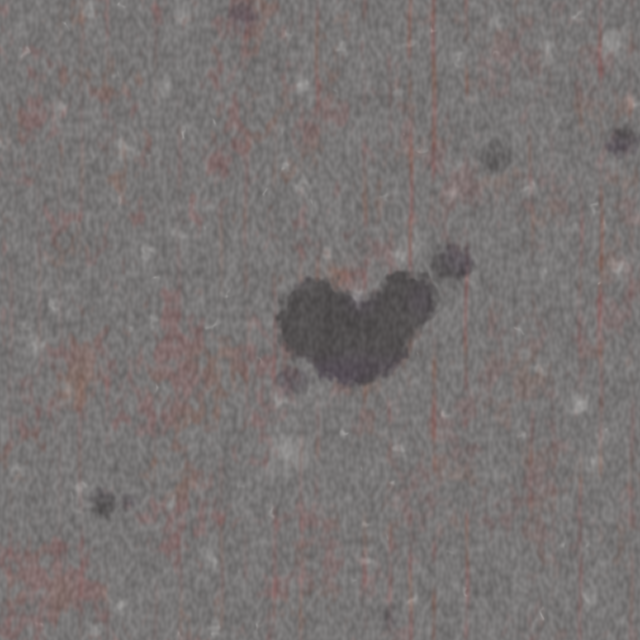
This texture is drawn by a Shadertoy shader. Its source:

```glsl
vec2 hash2(vec2 cell) {
    vec3 q = fract(cell.xyx * vec3(0.1031, 0.1030, 0.0973));
    q += dot(q, q.yzx + 33.33);
    return fract((q.xx + q.yz) * q.zy);
}

vec2 gradientAt(vec2 cell) {
    float angle = 6.2832 * hash2(cell + 57.0).x;
    return vec2(cos(angle), sin(angle));
}

float gradientNoise(vec2 p) {
    vec2 i = floor(p), f = fract(p);
    vec2 u = f * f * f * (f * (f * 6.0 - 15.0) + 10.0);
    vec2 e = vec2(0.0, 1.0);
    float low = mix(dot(gradientAt(i), f), dot(gradientAt(i + e.yx), f - e.yx), u.x);
    float high = mix(dot(gradientAt(i + e.xy), f - e.xy), dot(gradientAt(i + 1.0), f - 1.0), u.x);
    return mix(low, high, u.y);
}

float softSpot(vec2 offset, float radius) {
    return exp(-dot(offset, offset) / (radius * radius));
}

// Thin vertical rust lines, broken along their length
float rustStreaks(vec2 p) {
    float x = p.x * 27.0 + 0.15 * gradientNoise(p * vec2(12.0, 7.0));
    float column = floor(x);
    vec2 h = hash2(vec2(column, 3.0));
    float d = fract(x) - mix(0.3, 0.7, h.x);
    float run = gradientNoise(vec2(column * 7.37, p.y * 5.0))
              + 0.5 * gradientNoise(vec2(column * 3.71, p.y * 24.0));
    float strength = mix(0.4, 1.0, smoothstep(0.3, 0.7, p.x)) * smoothstep(0.1, 0.6, h.y);
    return exp(-d * d * 75.0) * smoothstep(-0.2, 0.3, run) * strength;
}

float rustBlotches(vec2 p) {
    float n = gradientNoise(p * vec2(9.0, 6.0) + 4.0)
            + 0.7 * gradientNoise(p * vec2(28.0, 19.0))
            + 0.6 * gradientNoise(p * vec2(75.0, 45.0));
    return smoothstep(0.0, 0.6, n) * mix(1.0, 0.6, smoothstep(0.3, 0.7, p.x));
}

// Small pale chips scattered one per grid cell
float paleFlecks(vec2 p) {
    vec2 cell = floor(p * 17.0);
    float sum = 0.0;
    for (int j = -1; j <= 1; j++)
    for (int i = -1; i <= 1; i++) {
        vec2 c = cell + vec2(i, j);
        vec2 h = hash2(c + 11.0), k = hash2(c + 83.0);
        vec2 offset = (p - (c + h) / 17.0) * vec2(1.0, 0.75);
        sum += softSpot(offset, mix(0.004, 0.012, k.x * k.x)) * smoothstep(0.45, 1.0, k.y);
    }
    return min(sum, 1.0);
}

// Large stain merged from round lobes: x, y, radius
float stainDistance(vec2 p) {
    vec3 lobes[5] = vec3[5](
        vec3(0.496, 0.508, 0.057), vec3(0.550, 0.465, 0.068), vec3(0.592, 0.475, 0.050),
        vec3(0.635, 0.530, 0.046), vec3(0.475, 0.482, 0.036));
    float sum = 0.0;
    for (int i = 0; i < 5; i++)
        sum += exp(-110.0 * (length(p - lobes[i].xy) - lobes[i].z));
    return -log(sum) / 110.0;
}

// Isolated dark spots: x, y, radius, strength
float darkSpots(vec2 p) {
    vec4 spots[8] = vec4[8](
        vec4(0.707, 0.588, 0.031, 0.75), vec4(0.457, 0.405, 0.025, 0.50),
        vec4(0.380, 0.978, 0.023, 0.60), vec4(0.975, 0.782, 0.024, 0.85),
        vec4(0.777, 0.751, 0.023, 0.55), vec4(0.160, 0.211, 0.020, 0.85),
        vec4(0.199, 0.214, 0.010, 0.60), vec4(0.604, 0.035, 0.017, 0.50));
    float cover = 0.0;
    for (int i = 0; i < 8; i++) {
        float d = length(p - spots[i].xy) - spots[i].z;
        cover = max(cover, spots[i].w * smoothstep(0.010, -0.014, d));
    }
    return cover;
}

void mainImage(out vec4 fragColor, in vec2 fragCoord) {
    vec2 p = fragCoord / iResolution.xy;
    vec2 ragged = p + 0.012 * vec2(gradientNoise(p * 45.0), gradientNoise(p * 45.0 + 31.0))
                    + 0.007 * vec2(gradientNoise(p * 95.0 + 9.0), gradientNoise(p * 95.0 + 63.0));

    // Grey ground with fine, slightly upright grain
    float grain = 0.070 * gradientNoise(p * vec2(135.0, 88.0))
                + 0.055 * gradientNoise(p * vec2(75.0, 48.0) + 17.0)
                + 0.035 * gradientNoise(p * vec2(24.0, 17.0) + 5.0);
    vec3 color = vec3(0.468, 0.461, 0.460);

    // Rust film, shifting from pink to orange
    float rimRust = softSpot((ragged - vec2(0.538, 0.568)) * vec2(0.7, 1.0), 0.018);
    float rust = clamp(0.65 * rustBlotches(p) + 0.8 * rustStreaks(p) + rimRust, 0.0, 1.0);
    float orange = smoothstep(-0.2, 0.4, gradientNoise(p * 13.0 + 40.0));
    color = mix(color, mix(vec3(0.515, 0.400, 0.398), vec3(0.505, 0.405, 0.370), orange), rust);

    // Pale chips and one larger chalky patch
    float chalk = softSpot((ragged - vec2(0.452, 0.292)) * mat2(0.8, 0.5, -0.4, 0.7), 0.026);
    color += vec3(0.115, 0.115, 0.112) * max(paleFlecks(ragged), 0.8 * chalk);

    // Dark stains with a faint violet cast
    float stain = smoothstep(0.007, -0.009, stainDistance(ragged));
    float violet = smoothstep(-0.1, 0.4, gradientNoise(p * 11.0 + 2.0));
    vec3 stainColor = mix(vec3(0.318, 0.307, 0.308), vec3(0.328, 0.298, 0.332), violet);
    color = mix(color, stainColor, max(0.96 * stain, darkSpots(ragged)));
    color += 0.14 * softSpot((ragged - vec2(0.558, 0.537)) * vec2(1.0, 0.7), 0.010);

    fragColor = vec4(color + grain * mix(1.0, 0.75, stain), 1.0);
}
```
